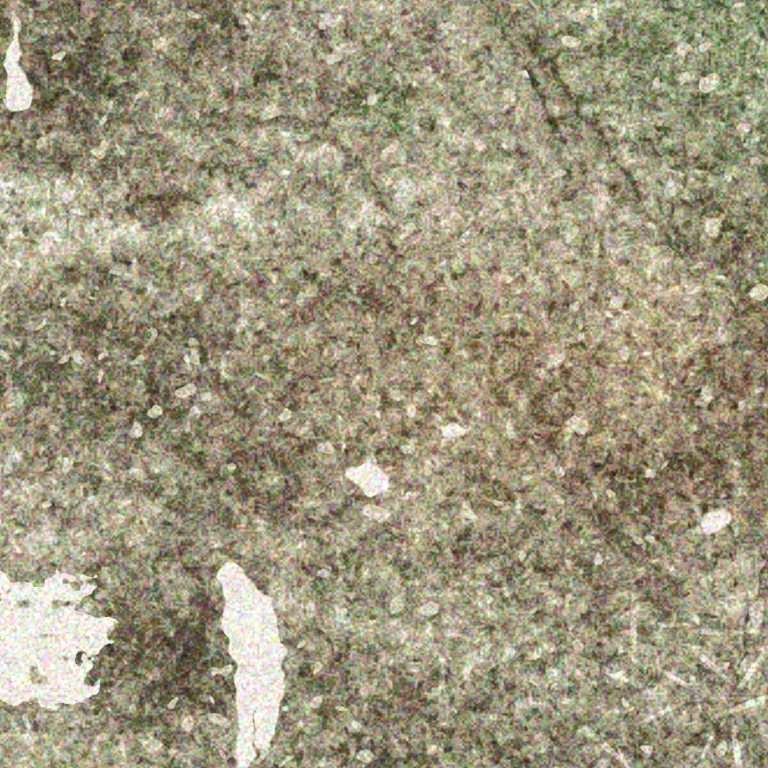
Write a WebGL 1 fragment shader that draws this texture.

```glsl
precision highp float;
// Sunlit woodland floor: layered noise sets the tone of the leaf litter, and
// jittered cells scatter chips, stones and blades. Roots, light bands and pale
// shapes are distance functions; a tone ramp and coloured grain finish it.
uniform vec2 u_resolution;

const vec3 SOIL = vec3(0.34, 0.31, 0.23);
const vec3 OLIVE = vec3(0.45, 0.45, 0.33);
const vec3 BROWN = vec3(0.53, 0.47, 0.41);
const vec3 TAN = vec3(0.61, 0.59, 0.49);
const vec3 STRAW = vec3(0.74, 0.72, 0.61);
const vec3 CREAM = vec3(0.89, 0.88, 0.81);
const vec3 CHALK = vec3(0.97, 0.95, 0.93);

float hash(vec2 p) {
  vec3 q = fract(vec3(p.xyx) * 0.1031);
  q += dot(q, q.yzx + 33.33);
  return fract((q.x + q.y) * q.z);
}

float noise(vec2 p) {
  vec2 i = floor(p), f = fract(p);
  f = f * f * (3.0 - 2.0 * f);
  return mix(mix(hash(i), hash(i + vec2(1, 0)), f.x),
             mix(hash(i + vec2(0, 1)), hash(i + 1.0), f.x), f.y);
}

float fbm(vec2 p) {
  float sum = 0.0, gain = 0.5;
  for (int i = 0; i < 4; i++) {
    sum += gain * noise(p);
    p = p * 2.03 + 17.3;
    gain *= 0.5;
  }
  return sum / 0.9375;
}

// Distance to a rod whose radius runs from ra to rb.
float rod(vec2 p, vec2 a, vec2 b, float ra, float rb) {
  vec2 d = b - a;
  float t = clamp(dot(p - a, d) / dot(d, d), 0.0, 1.0);
  return length(p - a - d * t) - mix(ra, rb, t);
}

float cover(float dist, float soft) {
  return 1.0 - smoothstep(-soft, soft, dist);
}

// Soft elliptical pool of light or shade.
float pool(vec2 p, vec2 centre, vec2 size) {
  vec2 q = (p - centre) / size;
  return exp(-dot(q, q));
}

// Randomly turned flecks, one per chosen cell; size is in cells.
float scatter(vec2 p, float cells, float share, vec2 size, float seed) {
  vec2 g = p * cells, home = floor(g);
  float found = 0.0;
  for (int y = -1; y <= 1; y++) {
    for (int x = -1; x <= 1; x++) {
      vec2 id = home + vec2(x, y), key = id + seed;
      vec2 centre = id + 0.2 + 0.6 * vec2(hash(key + 3.7), hash(key + 9.1));
      float turn = 6.283 * hash(key + 21.3);
      vec2 axis = vec2(cos(turn), sin(turn)), d = g - centre;
      vec2 q = vec2(dot(d, axis), dot(d, vec2(-axis.y, axis.x)));
      float scale = 0.5 + 0.6 * hash(key + 41.9);
      float dist = (length(q / (size * scale)) - 1.0) * min(size.x, size.y) * scale;
      found = max(found, cover(dist, 0.0015 * cells) * step(hash(key), share));
    }
  }
  return found;
}

vec3 toneRamp(float v, float hue) {
  vec3 c = mix(SOIL * 0.55, SOIL, smoothstep(0.05, 0.31, v));
  c = mix(c, mix(OLIVE, BROWN, hue), clamp((v - 0.31) / 0.15, 0.0, 1.0));
  c = mix(c, TAN, clamp((v - 0.46) / 0.11, 0.0, 1.0));
  c = mix(c, STRAW, clamp((v - 0.57) / 0.14, 0.0, 1.0));
  c = mix(c, CREAM, clamp((v - 0.71) / 0.16, 0.0, 1.0));
  return mix(c, CHALK, clamp((v - 0.87) / 0.1, 0.0, 1.0));
}

float groundTone(vec2 p) {
  float v = 0.555 + 0.28 * (fbm(p * vec2(6.0, 8.0) + 40.0) - 0.5);
  v += 0.22 * (noise(p * 50.0) - 0.5) + 0.24 * (noise(p * 120.0 + 7.0) - 0.5);
  // Sun and shade
  v += 0.09 * pool(p, vec2(0.55, 0.74), vec2(0.3, 0.14));
  v += 0.26 * pool(p, vec2(0.05, 0.755), vec2(0.09, 0.018));
  v += 0.22 * pool(p, vec2(0.12, 0.69), vec2(0.13, 0.03));
  v += 0.24 * pool(p, vec2(0.295, 0.73), vec2(0.035, 0.025));
  v += 0.13 * cover(rod(p, vec2(0.38, 0.21), vec2(0.64, 0.135), 0.02, 0.01), 0.025);
  v -= 0.18 * pool(p, vec2(0.22, 0.15), vec2(0.07, 0.1));
  v -= 0.12 * pool(p, vec2(0.07, 0.91), vec2(0.09, 0.08));
  v -= 0.06 * pool(p, vec2(0.25, 0.52), vec2(0.3, 0.12));
  // Litter chips
  v += 0.17 * scatter(p, 60.0, 0.35, vec2(0.45, 0.17), 5.0);
  v -= 0.17 * scatter(p, 52.0, 0.4, vec2(0.45, 0.18), 83.0);
  // Blades, thickest at the lower right
  float grassy = smoothstep(0.4, 0.9, p.x) * smoothstep(0.3, 0.1, p.y);
  return v + 0.25 * grassy * scatter(p, 20.0, 0.6, vec2(0.7, 0.08), 131.0);
}

float addRoot(float v, vec2 p, vec2 a, vec2 b, float radius, float lit) {
  vec2 shade = vec2(0.9 * radius + 0.002, 0.002);
  v -= 0.2 * cover(rod(p, a + shade, b + shade, radius, radius * 0.6), 0.004);
  return mix(v, lit, 0.8 * cover(rod(p, a, b, radius, radius * 0.5), 0.003));
}

float paleShapes(vec2 p, vec2 w) {
  // Upright form on two thin supports, and a small one at the upper left
  float d = rod(w, vec2(0.304, 0.25), vec2(0.32, 0.2), 0.016, 0.033);
  d = min(d, rod(w, vec2(0.32, 0.2), vec2(0.337, 0.155), 0.033, 0.037));
  d = min(d, rod(w, vec2(0.337, 0.155), vec2(0.335, 0.10), 0.037, 0.024));
  d = min(d, rod(w, vec2(0.322, 0.11), vec2(0.319, -0.01), 0.016, 0.009));
  d = min(d, rod(w, vec2(0.35, 0.10), vec2(0.346, 0.032), 0.015, 0.009));
  d = min(d, rod(w, vec2(0.018, 0.97), vec2(0.022, 0.875), 0.002, 0.016));
  // Ragged clearing with gaps toward its right edge
  vec2 box = abs(w - vec2(0.045, 0.16)) - vec2(0.085, 0.095);
  float ragged = max(box.x, box.y) + 0.12 * (fbm(p * 28.0) - 0.5);
  float gaps = noise(p * 70.0) - 0.9 + 2.0 * max(w.x - 0.03, 0.0);
  d = min(d, max(ragged, 0.02 * gaps));
  // Larger stones
  d = min(d, rod(w, vec2(0.472, 0.38), vec2(0.488, 0.372), 0.018, 0.016));
  d = min(d, rod(w, vec2(0.925, 0.315), vec2(0.935, 0.328), 0.015, 0.014));
  d = min(d, length(w - vec2(0.59, 0.44)) - 0.014);
  return cover(d, 0.0025);
}

void main() {
  vec2 p = gl_FragCoord.xy / u_resolution;
  vec2 w = p + 0.014 * (vec2(noise(p * 60.0), noise(p * 60.0 + 31.0)) - 0.5);
  float v = groundTone(p);

  v = addRoot(v, w, vec2(0.60, 1.01), vec2(0.68, 0.89), 0.016, 0.66);
  v = addRoot(v, w, vec2(0.68, 0.89), vec2(0.73, 0.76), 0.012, 0.65);
  v = addRoot(v, w, vec2(0.63, 1.01), vec2(0.79, 0.79), 0.010, 0.58);
  v = addRoot(v, w, vec2(0.79, 0.79), vec2(0.88, 0.66), 0.006, 0.56);
  v = addRoot(v, w, vec2(0.27, 0.845), vec2(0.42, 0.84), 0.004, 0.48);
  v = addRoot(v, w, vec2(0.42, 0.84), vec2(0.51, 0.72), 0.004, 0.48);
  v = addRoot(v, w, vec2(0.99, 0.27), vec2(0.96, 0.13), 0.003, 0.72);

  float stones = scatter(w, 22.0, 0.09, vec2(0.3, 0.21), 57.0);
  stones = max(stones, scatter(w, 42.0, 0.09, vec2(0.38, 0.24), 171.0));
  v = mix(v, 0.84, 0.85 * stones);
  float pale = paleShapes(p, w);
  v = mix(v, 0.95, pale);

  // Fine grain and local hue
  v += 0.26 * (noise(p * 330.0 + 11.0) - 0.5);
  float warmth = pool(p, vec2(0.72, 0.5), vec2(0.35, 0.2));
  float green = smoothstep(0.5, 0.95, p.x * p.y) + pool(p, vec2(0.51, 0.86), vec2(0.04));
  float hue = smoothstep(0.3, 0.7, noise(p * 90.0 + 61.0) + 0.2 * (warmth - green));
  vec3 color = toneRamp(v, hue);
  vec3 tint = vec3(0.03, -0.005, -0.025) * warmth + vec3(-0.05, 0.01, -0.03) * green;
  color += tint * (1.0 - max(pale, stones));
  vec3 speckle = vec3(noise(p * 300.0 + 101.0), noise(p * 300.0 + 211.0), noise(p * 300.0 + 307.0));
  color += 0.24 * (speckle - 0.5);
  gl_FragColor = vec4(clamp(color, 0.0, 1.0), 1.0);
}
```
